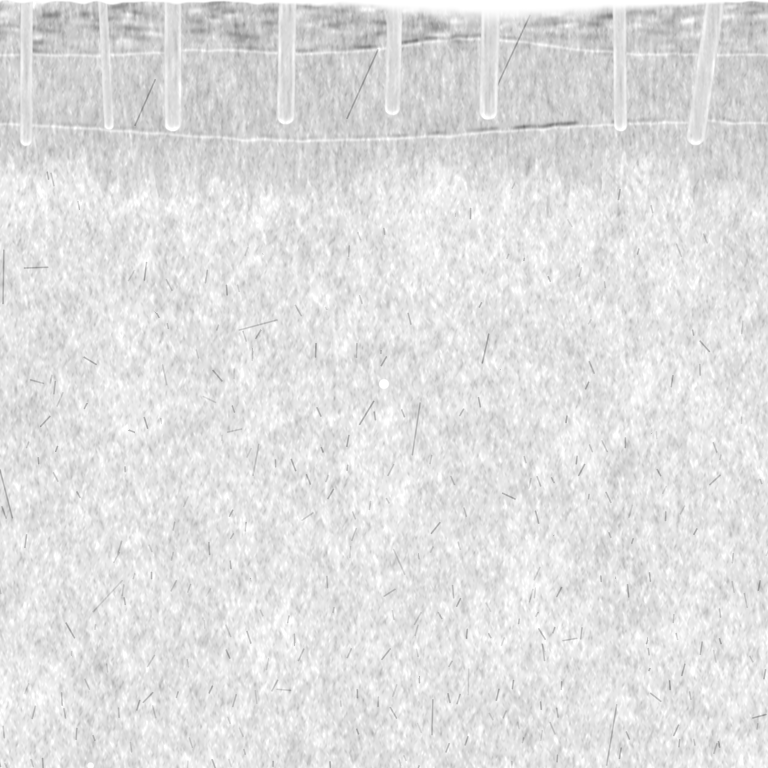
Give the GLSL for this texture map, as a WebGL 2 fragment shader.

```glsl
#version 300 es
precision highp float;
// A pale grey meadow texture: fine upright grass, scattered dark stems and a
// shaded strip along the top with posts and two rails. Grass is sheared
// cellular noise; stems, posts and rails are distance fields.
uniform vec2 u_resolution;
out vec4 fragColor;

vec3 hash(vec2 c) {
  vec3 q = fract(c.xyx * vec3(0.1031, 0.103, 0.0973));
  q += dot(q, q.yxz + 33.33);
  return fract((q.xxy + q.yzz) * q.zyx);
}

// Signed cellular noise: one soft leaning blot of random tone per cell.
float grain(vec2 p, float lean, float seed) {
  vec2 cell = floor(p);
  float sum = 0.0;
  for (int j = -1; j <= 1; j++)
    for (int i = -1; i <= 1; i++) {
      vec2 c = cell + vec2(i, j);
      vec3 h = hash(c + seed);
      vec2 d = p - c - h.xy;
      d.x += d.y * (fract(h.z * 17.0) - 0.5) * lean;
      sum += (h.z - 0.5) * exp(-5.0 * dot(d, d));
    }
  return sum;
}

float segment(vec2 p, vec2 a, vec2 b) {
  vec2 ab = b - a;
  return length(p - a - ab * clamp(dot(p - a, ab) / dot(ab, ab), 0.0, 1.0));
}

float line(float d, float halfWidth, float px) {
  return 1.0 - smoothstep(halfWidth - 0.5 * px, halfWidth + px, d);
}

// Randomly present, mostly upright stems, at most one per cell.
float stems(vec2 p, float n, float density, float px, float seed) {
  vec2 cell = floor(p * n);
  float ink = 0.0;
  for (int j = -1; j <= 1; j++)
    for (int i = -1; i <= 1; i++) {
      vec2 c = cell + vec2(i, j);
      vec3 h = hash(c + seed), k = hash(c + seed + 57.0);
      float angle = (h.z - 0.5) * (k.x > 0.85 ? 3.0 : 1.1);
      vec2 reach = vec2(sin(angle), cos(angle)) * (0.12 + 0.3 * k.x) / n;
      vec2 mid = (c + h.xy) / n;
      float d = segment(p, mid - reach, mid + reach);
      ink = max(ink, step(k.y, density) * (0.4 + 0.6 * k.z) * line(d, 0.0007, px));
    }
  return ink;
}

// Depth below the top at which shade gives way to open meadow.
float shadeDepth(float x) {
  float depth[13] = float[13](0.212, 0.215, 0.245, 0.232, 0.247, 0.25, 0.215,
                              0.219, 0.232, 0.25, 0.215, 0.245, 0.254);
  float s = clamp(x, 0.0, 0.999) * 12.0;
  int i = int(s);
  return mix(depth[i], depth[i + 1], smoothstep(0.0, 1.0, fract(s)));
}

float bump(float x, float mid, float width) {
  float t = (x - mid) / width;
  return exp(-t * t);
}

void main() {
  vec2 p = gl_FragCoord.xy / u_resolution;
  float px = 1.0 / min(u_resolution.x, u_resolution.y);
  float depth = 1.0 - p.y;

  // Open meadow: broad patches, tufts and fine blades.
  float patches = grain(p * vec2(11.0, 8.0), 0.5, 3.0);
  float tufts = grain(p * vec2(48.0, 32.0), 1.0, 19.0);
  float blades = grain(p * vec2(190.0, 82.0), 1.8, 41.0);
  float fine = grain(p * vec2(340.0, 170.0), 1.5, 73.0);
  float tone = 0.896 + 0.06 * patches + 0.09 * tufts + 0.17 * blades + 0.15 * fine;
  tone += 0.02 * bump(depth, 0.25, 0.05);

  // Loose stems, denser towards the bottom.
  float low = smoothstep(0.25, 0.7, depth);
  tone -= 0.24 * stems(p, 46.0, 0.06 + 0.14 * low + 0.3 * max(tufts, 0.0), px, 11.0);
  tone -= 0.25 * stems(p, 15.0, 0.04 + 0.1 * low, px, 131.0);

  // Shaded strip with a ragged lower edge of grass tips.
  float tips = grain(p * vec2(110.0, 22.0), 0.6, 97.0);
  float shade = 1.0 - smoothstep(-0.012, 0.012, depth - shadeDepth(p.x) - 0.07 * tips - 0.02 * tufts);
  float streaks = grain(p * vec2(230.0, 60.0), 1.0, 151.0);
  float shaded = 0.812 + 0.16 * streaks + 0.13 * fine + 0.06 * tufts;
  shaded += 0.03 * smoothstep(0.17, 0.23, depth);

  // Tangled undergrowth near the top.
  float tangle = grain(p * vec2(34.0, 110.0), 1.0, 211.0);
  float under = 1.0 - smoothstep(0.035, 0.075, depth + 0.04 * tufts);
  shaded += under * (0.4 * tangle - 0.035);

  // Two sagging rails: pale line with broken dark upper edge.
  float upper = 0.072 - 0.007 * bump(p.x, 0.27, 0.08) - 0.021 * bump(p.x, 0.62, 0.13);
  float lower = 0.171 + 0.012 * sin(6.283 * (p.x - 0.16));
  for (int i = 0; i < 2; i++) {
    float d = depth - (i == 0 ? upper : lower) - 0.004 * tufts;
    float gap = smoothstep(-0.15, 0.15, grain(vec2(p.x * 45.0, float(i) * 9.0), 0.0, 5.0));
    float dark = i == 0 ? bump(p.x, 0.51, 0.13) : bump(p.x, 0.71, 0.17);
    shaded += 0.1 * bump(d, 0.0, 0.0022);
    shaded -= (0.06 + 0.22 * dark) * gap * bump(d, -0.0045, 0.0028);
  }
  tone = mix(tone, shaded, shade);

  // A few long stems: start and end.
  vec4 longStems[8] = vec4[8](
    vec4(0.492, 0.935, 0.452, 0.846), vec4(0.69, 0.98, 0.645, 0.883),
    vec4(0.202, 0.896, 0.176, 0.837), vec4(0.005, 0.674, 0.004, 0.605),
    vec4(0.032, 0.651, 0.062, 0.652), vec4(0.547, 0.475, 0.537, 0.408),
    vec4(0.0, 0.388, 0.016, 0.326), vec4(0.803, 0.082, 0.79, 0.004));
  for (int i = 0; i < 8; i++)
    tone -= 0.2 * line(segment(p, longStems[i].xy, longStems[i].zw), 0.0007, px);

  // Posts: top x, foot x, foot depth, half width.
  vec4 posts[8] = vec4[8](
    vec4(0.035, 0.034, 0.19, 0.008), vec4(0.132, 0.142, 0.169, 0.006),
    vec4(0.225, 0.225, 0.171, 0.011), vec4(0.375, 0.372, 0.162, 0.0115),
    vec4(0.515, 0.511, 0.15, 0.01), vec4(0.64, 0.636, 0.156, 0.012),
    vec4(0.806, 0.808, 0.171, 0.0085), vec4(0.936, 0.906, 0.189, 0.012));
  float bark = grain(p * vec2(260.0, 34.0), 0.3, 307.0);
  for (int i = 0; i < 8; i++) {
    vec4 q = posts[i];
    float d = segment(p, vec2(q.x, 1.03), vec2(q.y, 1.0 - q.z + q.w));
    float wood = 0.855 + 0.14 * bark + 0.06 * fine + 0.07 * bump(d, 0.8 * q.w, 0.0025);
    wood += 0.1 * bump(depth, q.z - 0.002, 0.006);
    tone = mix(tone, wood, 1.0 - smoothstep(q.w - 0.0015, q.w + 0.0015, d));
  }

  // White glow at the top, centre dot and a small spot by the bottom edge.
  float glow = 0.003 + 0.021 * bump(p.x, 0.66, 0.17);
  tone = mix(tone, 1.0, 1.0 - smoothstep(0.4 * glow, 1.5 * glow, depth + 0.006 * tufts));
  tone = mix(tone, 1.0, line(distance(p, vec2(0.5)), 0.0062, px));
  tone = mix(tone, 0.99, line(distance(p, vec2(0.118, 0.003)), 0.004, px));
  fragColor = vec4(vec3(clamp(tone, 0.0, 1.0)), 1.0);
}
```
